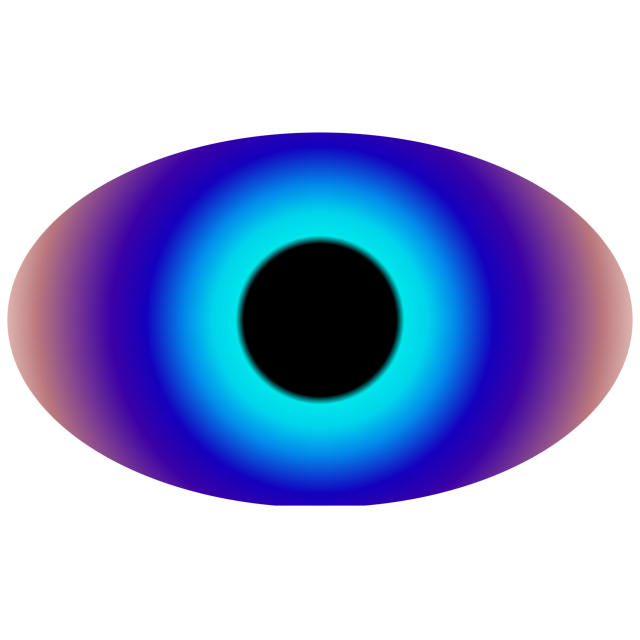
Reproduce this background procedurally as a Shadertoy shader.

```glsl
// Draws a wide ellipse on white, filled by a radial blend around a soft black disc.
#define CENTER vec2(0.5, 0.5)
#define RADII vec2(0.4885, 0.293)
#define FLOOR_Y 0.210
#define DISC_INNER 0.119
#define DISC_OUTER 0.132

const vec3 WHITE  = vec3(1.0);
const vec3 BLACK  = vec3(0.0);
const vec3 CYAN   = vec3(0.0, 0.90, 0.92);
const vec3 AQUA   = vec3(0.0, 0.83, 0.92);
const vec3 AZURE  = vec3(0.01, 0.54, 0.92);
const vec3 BLUE   = vec3(0.08, 0.0, 0.74);
const vec3 INDIGO = vec3(0.23, 0.0, 0.65);
const vec3 ROSE   = vec3(0.73, 0.47, 0.49);
const vec3 BLUSH  = vec3(0.87, 0.71, 0.69);

// Linear position of x between two stops, from 0 to 1
float ramp(float from, float to, float x) {
    return clamp((x - from) / (to - from), 0.0, 1.0);
}

// Colour of the fill at a distance from the center
vec3 radialFill(float r) {
    vec3 color = mix(BLACK, CYAN, ramp(DISC_INNER, DISC_OUTER, r));
    color = mix(color, AQUA, ramp(DISC_OUTER, 0.168, r));
    color = mix(color, AZURE, ramp(0.168, 0.211, r));
    color = mix(color, BLUE, ramp(0.211, 0.272, r));
    color = mix(color, INDIGO, ramp(0.272, 0.326, r));
    color = mix(color, ROSE, ramp(0.326, 0.443, r));
    return mix(color, BLUSH, ramp(0.443, 0.489, r));
}

// Approximate signed distance to an ellipse
float ellipseDistance(vec2 p, vec2 radii) {
    float k = length(p / radii);
    float slope = length(p / (radii * radii));
    return k * (k - 1.0) / max(slope, 0.0001);
}

void mainImage(out vec4 fragColor, in vec2 fragCoord) {
    float size = min(iResolution.x, iResolution.y);
    vec2 uv = (fragCoord - 0.5 * iResolution.xy) / size + 0.5;
    vec2 p = uv - CENTER;
    float pixel = 1.0 / size;

    // Ellipse with its lowest sliver cut flat
    float shape = max(ellipseDistance(p, RADII), FLOOR_Y - uv.y);
    float cover = 1.0 - smoothstep(-0.75 * pixel, 0.75 * pixel, shape);

    fragColor = vec4(mix(WHITE, radialFill(length(p)), cover), 1.0);
}
```
